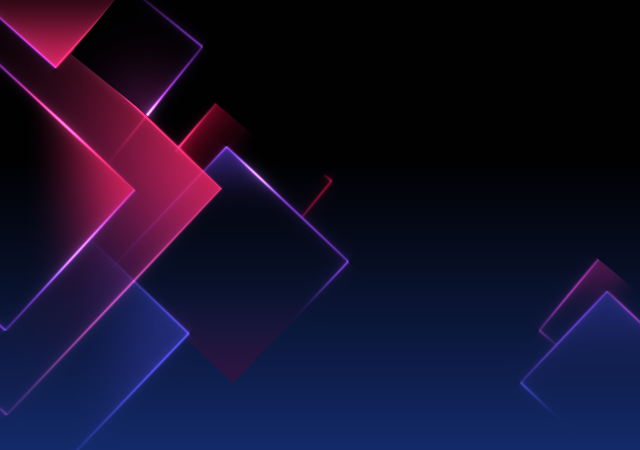
Write a Shadertoy shader that draws this background.

```glsl
const float ASPECT = 1.4222;
const float SOFT = 0.0015;
const float LINE_WIDTH = 0.0028;
const float HALO_WIDTH = 0.009;
const float HALO_GAIN = 0.3;
const float HORIZON = 0.65;
const vec3 NIGHT = vec3(0.002, 0.002, 0.005);
const vec3 NAVY = vec3(0.075, 0.162, 0.41);
const vec3 ROSE = vec3(0.77, 0.13, 0.34);
const vec3 WINE = vec3(0.40, 0.02, 0.12);
const vec3 PLUM = vec3(0.40, 0.10, 0.36);
const vec3 INDIGO = vec3(0.20, 0.14, 0.47);
const vec3 COBALT = vec3(0.14, 0.18, 0.50);
const vec3 PINK = vec3(0.90, 0.17, 0.45);
const vec3 VIOLET = vec3(0.48, 0.18, 0.75);
const vec3 LILAC = vec3(0.65, 0.50, 0.75);

// Panel coordinates from its right corner: x runs up-left, y runs down-left
vec2 panelSpace(vec2 p, vec2 corner, float angle) {
    vec2 d = p - corner;
    float c = cos(angle), s = sin(angle);
    return vec2(s * d.y - c * d.x, -s * d.x - c * d.y);
}

float panelMask(vec2 q, vec2 size) {
    vec2 m = smoothstep(-SOFT, SOFT, q) * smoothstep(-SOFT, SOFT, size - q);
    return m.x * m.y;
}

float bell(float x, float spread) {
    float z = x / spread;
    return exp(-z * z);
}

// Glowing edge, brightest at hot and fading along its length
float stroke(float across, float along, float len, float hot, float spread) {
    float ends = smoothstep(-SOFT, SOFT, along) * smoothstep(-SOFT, SOFT, len - along);
    float glow = bell(across, LINE_WIDTH) + HALO_GAIN * exp(-abs(across) / HALO_WIDTH);
    return ends * glow * bell(along - hot, spread);
}

void mainImage(out vec4 fragColor, in vec2 fragCoord) {
    vec2 p = fragCoord / iResolution.xy * vec2(ASPECT, 1.0);
    vec3 backdrop = mix(NIGHT, NAVY, pow(clamp((HORIZON - p.y) / HORIZON, 0.0, 1.0), 1.1));
    vec3 col = backdrop;
    vec2 q, size;
    float fade;

    // Small wine panel and thin hook
    size = vec2(0.13, 0.14);
    q = panelSpace(p, vec2(0.579, 0.687), 0.70);
    fade = exp(-(size.x - q.x) / 0.06) * smoothstep(0.0, 0.05, q.x);
    col = mix(col, WINE, panelMask(q, size) * fade);
    col += PINK * 0.8 * stroke(q.x - size.x, q.y, size.y, 0.13, 0.10);

    q = panelSpace(p, vec2(0.737, 0.598), 0.685);
    col += WINE * stroke(q.x, q.y, 0.103, 0.03, 0.10);
    col += WINE * stroke(q.y, q.x, 0.022, 0.0, 0.02);

    // Large dark panel
    size = vec2(0.372);
    vec2 dark = panelSpace(p, vec2(0.774, 0.419), 0.757);
    vec3 fill = mix(backdrop, INDIGO, 0.85 * bell(0.674 - p.y, 0.085));
    fill = mix(fill, PLUM * 0.6, 0.65 * smoothstep(0.38, 0.13, p.y));
    col = mix(col, fill, panelMask(dark, size));
    col += VIOLET * 0.75 * stroke(dark.y, dark.x, size.x, 0.20, 0.30);
    col += LILAC * 0.8 * stroke(dark.y, dark.x, size.x, 0.28, 0.05);
    col += VIOLET * 0.7 * stroke(dark.x, dark.y, size.y, 0.0, 0.10);
    col += VIOLET * 0.6 * stroke(dark.x - size.x, dark.y, size.y, 0.0, 0.07);

    // Cobalt panel
    size = vec2(0.30, 0.42);
    q = panelSpace(p, vec2(0.420, 0.259), 0.764);
    fade = 0.8 * smoothstep(0.15, 0.39, p.x);
    col = mix(col, mix(backdrop, COBALT, fade), panelMask(q, size));
    col += INDIGO * 0.9 * stroke(q.y, q.x, size.x, 0.0, 0.20);
    col += INDIGO * stroke(q.x, q.y, size.y, 0.05, 0.25);

    // Large rose panel
    size = vec2(0.75, 0.694);
    q = panelSpace(p, vec2(0.493, 0.581), 0.76);
    fade = bell(q.x, 0.37) * bell(q.y, 0.32);
    fill = mix(ROSE, PLUM, clamp(q.y * 3.0, 0.0, 1.0));
    col = mix(col, fill, panelMask(q, size) * fade);
    col += PINK * 0.8 * stroke(q.y, q.x, 0.448, 0.34, 0.27);
    col += LILAC * 0.6 * stroke(q.y, q.x, 0.448, 0.40, 0.08);
    col += vec3(0.65, 0.20, 0.46) * 0.8 * stroke(q.x, q.y, size.y, 0.33, 0.28);
    col += PLUM * 0.6 * stroke(q.y - size.y, q.x, 0.1, 0.0, 0.03);
    col += VIOLET * 0.13 * stroke(dark.x - 0.372, dark.y, 0.372, 0.15, 0.18);

    // Front rose panel
    size = vec2(0.50, 0.425);
    q = panelSpace(p, vec2(0.300, 0.578), 0.745);
    fade = smoothstep(0.05, 0.30, p.x) * bell(q.y, 0.36);
    fill = mix(ROSE, PLUM, clamp(q.y * 2.8, 0.0, 1.0));
    col = mix(col, mix(backdrop, fill, fade), panelMask(q, size));
    col += PINK * stroke(q.y, q.x, size.x, 0.21, 0.13);
    col += LILAC * 0.4 * stroke(q.y, q.x, size.x, 0.21, 0.06);
    col += VIOLET * 0.6 * stroke(q.y, q.x, size.x, 0.42, 0.15);
    col += VIOLET * 0.7 * stroke(q.x, q.y, size.y, 0.20, 0.25);
    col += LILAC * 0.6 * stroke(q.x, q.y, size.y, 0.19, 0.08);
    col += VIOLET * 0.6 * stroke(q.y - size.y, q.x, size.x, 0.0, 0.06);

    // Top left rose panel
    size = vec2(0.30, 0.278);
    q = panelSpace(p, vec2(0.309, 1.056), 0.73);
    fade = mix(0.22, 1.0, smoothstep(1.02, 0.85, p.y));
    col = mix(col, ROSE * fade, panelMask(q, size));
    col += PINK * 0.5 * stroke(q.x, q.y, size.y, 0.25, 0.18);
    col += VIOLET * 0.7 * stroke(q.y - size.y, q.x, size.x, 0.08, 0.20);

    // Top black panel
    size = vec2(0.217, 0.196);
    q = panelSpace(p, vec2(0.450, 0.896), 0.68);
    fade = 0.5 * bell(length(q - vec2(0.0, size.y)), 0.11);
    col = mix(col, mix(NIGHT, PLUM, fade), panelMask(q, size));
    col += VIOLET * 0.7 * stroke(q.y, q.x, size.x, 0.0, 0.16);
    col += VIOLET * 0.8 * stroke(q.x, q.y, size.y, 0.14, 0.16);
    col += LILAC * stroke(q.x, q.y, size.y, 0.19, 0.035);
    col += PINK * 0.18 * stroke(q.x, q.y, 0.33, 0.20, 0.10);

    // Right pair of panels
    size = vec2(0.12, 0.206);
    q = panelSpace(p, vec2(1.422, 0.348), 0.69);
    fade = 0.65 * bell(0.424 - p.y, 0.08) * smoothstep(0.0, 0.08, q.x);
    col = mix(col, PLUM, panelMask(q, size) * fade);
    col += PLUM * stroke(q.x - size.x, q.y, size.y, 0.09, 0.12);
    col += PLUM * 0.6 * stroke(q.y - size.y, size.x - q.x, size.x, 0.0, 0.04);

    size = vec2(0.28);
    q = panelSpace(p, vec2(1.553, 0.161), 0.757);
    fade = 0.75 * bell(0.354 - p.y, 0.13);
    col = mix(col, mix(backdrop, COBALT, fade), panelMask(q, size));
    col += PLUM * 0.9 * stroke(q.y, size.x - q.x, size.x, 0.07, 0.08);
    col += VIOLET * 0.5 * stroke(q.x - size.x, q.y, size.y, 0.10, 0.18);
    col += INDIGO * 0.7 * stroke(q.y - size.y, size.x - q.x, size.x, 0.0, 0.07);

    fragColor = vec4(clamp(col, 0.0, 1.0), 1.0);
}
```
